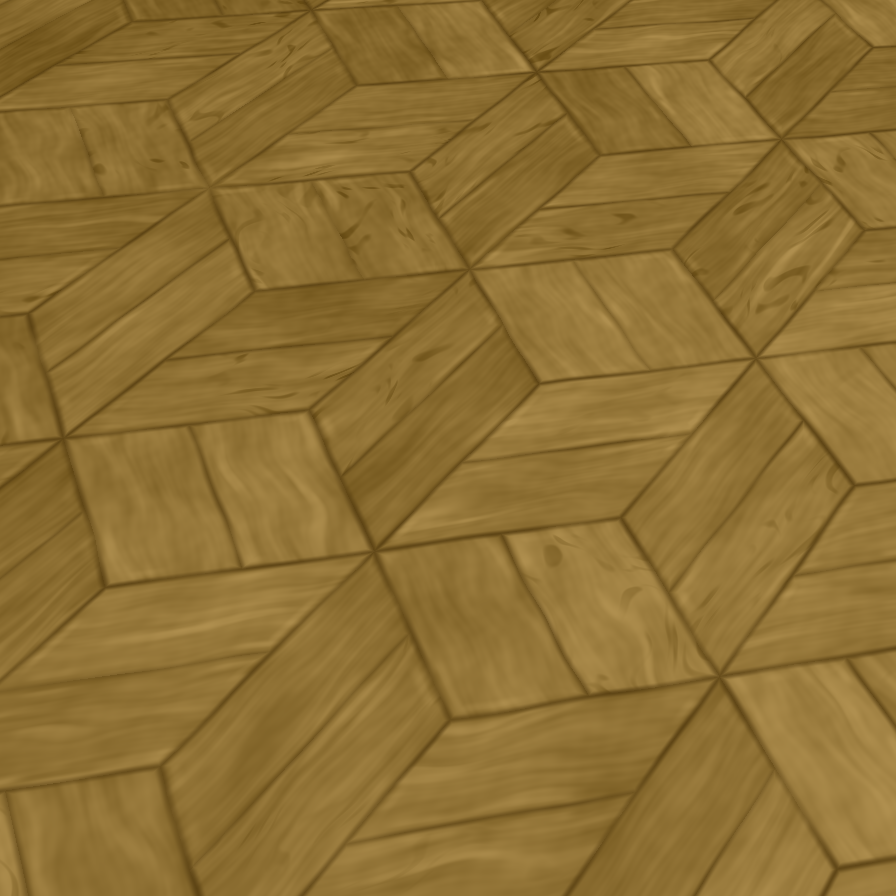
A Shadertoy shader for this texture:

```glsl
// Worn oak parquet of three-way rhombi, each split into two planks, seen at a slant.
#define DARK vec3(0.44, 0.33, 0.105)
#define LIGHT vec3(0.665, 0.54, 0.29)
#define SEAM_COLOR vec3(0.33, 0.235, 0.06)
#define SEAM_WIDTH 0.011
#define PLANK_VARIATION 0.30
#define GRAIN 0.30
#define FLECKS 0.42
#define WOBBLE 0.012

const float TAU = 6.2831853;
const float ROOT3 = 1.7320508;

// Floor plane (edge length 1) to canvas, in homogeneous coordinates
const mat3 FLOOR_TO_CANVAS = mat3(
    0.331, 0.0575, 0.038,
    0.1397, 0.2947, 0.1363,
    0.5026, 0.1966, 1.0);

float hash(vec2 p) {
    vec3 v = fract(p.xyx * vec3(0.1031, 0.1030, 0.0973));
    v += dot(v, v.yzx + 33.33);
    return fract((v.x + v.y) * v.z);
}

float cornerSlope(vec2 corner, vec2 offset) {
    float angle = TAU * hash(corner);
    return dot(vec2(cos(angle), sin(angle)), offset);
}

// Gradient noise, about -0.7 to 0.7
float noise(vec2 p) {
    vec2 i = floor(p), f = p - i;
    vec2 u = f * f * f * (f * (f * 6.0 - 15.0) + 10.0);
    vec2 e = vec2(1.0, 0.0);
    return mix(mix(cornerSlope(i, f), cornerSlope(i + e, f - e), u.x),
               mix(cornerSlope(i + e.yx, f - e.yx), cornerSlope(i + 1.0, f - 1.0), u.x), u.y);
}

// Offset from the nearest hexagon centre; cell receives its index
vec2 hexOffset(vec2 p, out vec2 cell) {
    vec2 size = vec2(3.0, ROOT3);
    vec2 even = floor(p / size + 0.5), odd = floor(p / size);
    vec2 a = p - size * even, b = p - size * (odd + 0.5);
    bool nearEven = dot(a, a) < dot(b, b);
    cell = nearEven ? 2.0 * even : 2.0 * odd + 1.0;
    return nearEven ? a : b;
}

// x across and y along the rhombus, both 0 to 1; sector is 0, 1 or 2
vec2 rhombusCoords(vec2 p, out float sector) {
    sector = min(floor(mod(atan(p.y, p.x), TAU) * 3.0 / TAU), 2.0);
    float angle = sector * TAU / 3.0, c = cos(angle), s = sin(angle);
    p = vec2(c * p.x + s * p.y, c * p.y - s * p.x);
    float along = p.y * 2.0 / ROOT3;
    return vec2(p.x + 0.5 * along, along);
}

float seamMask(float dist, float width, float blur) {
    return 1.0 - smoothstep(width - blur, width + blur, dist);
}

void mainImage(out vec4 fragColor, in vec2 fragCoord) {
    vec2 canvas = fragCoord / iResolution.y;
    vec3 ray = inverse(FLOOR_TO_CANVAS) * vec3(canvas, 1.0);
    vec2 ground = ray.xy / ray.z;
    float blur = 0.009 + 0.5 * length(fwidth(ground));
    ground += WOBBLE * vec2(noise(ground * 3.0), noise(ground * 3.0 + 41.0));

    // Plank layout
    vec2 cell;
    float sector;
    vec2 r = rhombusCoords(hexOffset(ground, cell), sector);
    float side = step(0.5, r.x);
    vec2 id = cell * 7.0 + vec2(sector * 2.0 + side, sector + 3.0 * side) + 100.0;
    float toEdge = min(min(r.x, 1.0 - r.x), min(r.y, 1.0 - r.y)) * 0.866;
    float toSplit = abs(r.x - 0.5) * 0.866;

    // Wood tone: plank shade, long grain, pores and clouding
    vec2 wood = r + vec2(hash(id + 5.0), hash(id + 9.0)) * 60.0;
    float warp = noise(wood * vec2(4.0, 2.5));
    float tone = 0.58 + PLANK_VARIATION * (hash(id) - 0.5);
    tone -= sector == 1.0 ? 0.08 : 0.0;
    tone += GRAIN * noise(vec2(wood.x * 13.0 + warp * 1.5, wood.y * 2.0));
    tone += 0.5 * GRAIN * noise(vec2(wood.x * 34.0 + warp * 2.0, wood.y * 5.0));
    tone += 0.22 * noise(ground * 2.3) + 0.10 * noise(ground * 15.0);

    // Dark figure on some planks, pale worn streaks on others
    float figured = smoothstep(0.62, 0.85, hash(id + 17.0));
    float fleck = noise(vec2(wood.x * 15.0 + warp * 4.0, wood.y * 7.0 + warp * 3.0));
    tone -= FLECKS * figured * smoothstep(0.14, 0.42, fleck)
          * smoothstep(-0.15, 0.2, noise(wood * 3.0 + 8.0));
    float streak = noise(vec2(wood.x * 11.0 + warp, wood.y * 1.3 + 20.0));
    tone += 0.28 * step(0.6, hash(id + 29.0)) * smoothstep(0.2, 0.5, streak);

    // Light falls off toward the far left
    tone += 0.14 - 0.34 * smoothstep(0.3, 1.6, canvas.y + 0.5 * (1.0 - canvas.x));

    // Seams: uneven joints, fainter splits, soft grime and a pale worn lip
    float wear = clamp(0.78 + 0.75 * noise(ground * 2.7 + 13.0), 0.3, 1.0);
    float splitWear = wear * mix(0.45, 1.0, hash(cell + sector * 3.0 + 70.0));
    float seam = max(seamMask(toEdge, SEAM_WIDTH, blur) * wear,
                     seamMask(toSplit, SEAM_WIDTH * 0.8, blur) * splitWear);
    float toSeam = min(toEdge, toSplit);
    tone -= 0.12 * exp(-toSeam * 28.0);
    tone += 0.22 * smoothstep(0.0, 0.35, noise(ground * 3.5 + 57.0))
          * smoothstep(0.018, 0.035, toSeam) * (1.0 - smoothstep(0.04, 0.07, toSeam));

    vec3 color = mix(DARK, LIGHT, clamp(tone, -0.15, 1.1));
    fragColor = vec4(mix(color, SEAM_COLOR, 0.8 * seam), 1.0);
}
```
